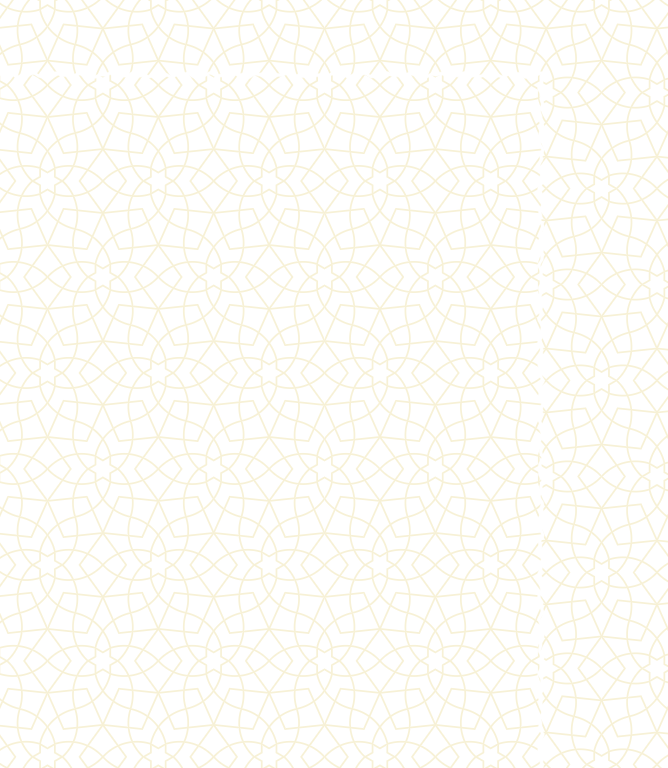
Write a Shadertoy shader that draws this pattern.

```glsl
// Fine cream lattice of six-pointed stars, rhombi and crossing arcs on white.
// Each point is folded into one 30 degree wedge of a hexagonal star cell, where
// two segments and one circle draw it all; an L-shaped border strip sits lower.

const float SPACING = 0.1443;               // star to star, in canvas heights
const vec2  STAR_ORIGIN = vec2(0.0618, 0.7643);
const float LINE_WIDTH = 0.00225;           // in canvas heights
const vec3  PAPER = vec3(1.0);
const vec3  INK = vec3(0.968, 0.944, 0.838);

// Cell geometry, in units of SPACING
const float STAR_RADIUS = 0.133;
const float RHOMBUS_HALF = 0.21;
const vec2  ARC_CENTER = vec2(0.193, -0.2755);
const float ARC_RADIUS = 0.4120;

// Border strip right of and above the seam
const vec2  SEAM = vec2(0.7044, 0.9023);
const float STRIP_DROP = 0.0098;
const float SEAM_GAP = 0.0022;
const float SEAM_WAVE = 0.0016;

const float SQRT3 = 1.7320508;

float segmentDistance(vec2 p, vec2 a, vec2 b) {
    vec2 ab = b - a;
    float t = clamp(dot(p - a, ab) / dot(ab, ab), 0.0, 1.0);
    return length(p - a - ab * t);
}

// Offset from the nearest star on the triangular lattice
vec2 hexCell(vec2 p) {
    vec2 period = vec2(1.0, SQRT3);
    vec2 a = mod(p + 0.5 * period, period) - 0.5 * period;
    vec2 b = mod(p, period) - 0.5 * period;
    return dot(a, a) < dot(b, b) ? a : b;
}

vec2 reflectAcross(vec2 p, vec2 axis) {
    return 2.0 * dot(p, axis) * axis - p;
}

// Fold into the wedge between 0 and 30 degrees
vec2 foldWedge(vec2 p) {
    vec2 axis60 = vec2(0.5, 0.5 * SQRT3);
    vec2 axis30 = axis60.yx;
    p = abs(p);
    if (p.y > SQRT3 * p.x) p = reflectAcross(p, axis60);
    if (p.y * SQRT3 > p.x) p = reflectAcross(p, axis30);
    return vec2(p.x, abs(p.y));
}

float latticeDistance(vec2 p) {
    vec2 w = foldWedge(hexCell(p));
    vec2 mirrored = reflectAcross(w, vec2(0.5 * SQRT3, 0.5));

    float star = segmentDistance(w, vec2(STAR_RADIUS, 0.0),
                                 STAR_RADIUS * vec2(0.5, 0.5 / SQRT3));
    float rhombus = segmentDistance(w, vec2(0.5 - RHOMBUS_HALF, 0.0),
                                    vec2(0.5, 0.5 / SQRT3));
    float arcs = min(abs(length(w - ARC_CENTER) - ARC_RADIUS),
                     abs(length(mirrored - ARC_CENTER) - ARC_RADIUS));
    return min(min(star, rhombus), arcs);
}

// Layered sines that make the seam slightly ragged
vec2 ragged(vec2 t) {
    return SEAM_WAVE * (sin(t * 190.0) + 0.6 * sin(t * 437.0 + 1.3));
}

void mainImage(out vec4 fragColor, in vec2 fragCoord) {
    vec2 p = fragCoord / iResolution.y;
    float pixel = 1.0 / iResolution.y;

    // Signed distance to the seam, positive in the border strip
    vec2 beyond = p - SEAM - ragged(p.yx);
    float seam = max(beyond.x, beyond.y);
    float drop = seam > 0.0 ? STRIP_DROP : 0.0;

    // Lines
    vec2 latticePoint = (p - STAR_ORIGIN + vec2(0.0, drop)) / SPACING;
    float d = latticeDistance(latticePoint) * SPACING;
    float halfWidth = 0.5 * LINE_WIDTH;
    float ink = clamp((halfWidth - d) / pixel + 0.5, 0.0, 1.0);

    // Faded join along the seam
    ink *= smoothstep(SEAM_GAP - pixel, SEAM_GAP + pixel, abs(seam));

    fragColor = vec4(mix(PAPER, INK, ink), 1.0);
}
```
